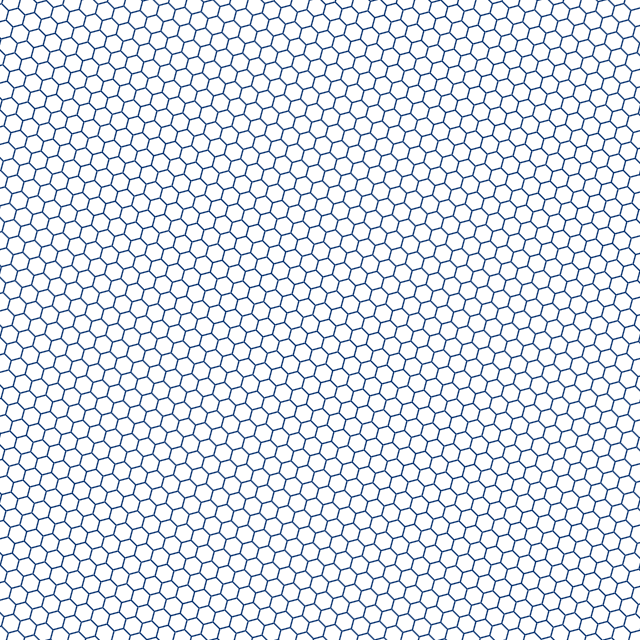
This pattern is drawn by a WebGL 1 fragment shader. Its source:

```glsl
precision highp float;
// Tilted honeycomb mesh of thin navy lines on white.

uniform vec2 u_resolution;

#define CELLS_ACROSS 37.8               // cell pitches per canvas width
#define TILT 0.2618                     // clockwise tilt, radians
#define CELL_ANCHOR vec2(0.4436, 0.6467) // centre of one cell, canvas units
#define LINE_WIDTH 0.078                // in cell pitches
#define SOFTNESS 1.15                   // smoothing footprint, in pixels
#define LINE_COLOR vec3(0.0, 0.17, 0.42)
#define PAPER_COLOR vec3(1.0)

const float SQRT3 = 1.7320508;

vec2 rotate(vec2 p, float angle) {
  float c = cos(angle), s = sin(angle);
  return vec2(c * p.x - s * p.y, s * p.x + c * p.y);
}

// Offset from the nearest centre of a hexagonal lattice with unit pitch.
vec2 hexCell(vec2 p) {
  vec2 period = vec2(1.0, SQRT3);
  vec2 a = mod(p + 0.5 * period, period) - 0.5 * period;
  vec2 b = mod(p, period) - 0.5 * period;
  return dot(a, a) < dot(b, b) ? a : b;
}

// Distance from a point inside a cell to its border.
float borderDistance(vec2 cell) {
  vec2 q = abs(cell);
  return 0.5 - max(q.x, dot(q, vec2(0.5, 0.5 * SQRT3)));
}

// Share of a footprint, centred at distance d, that the line covers.
float lineCoverage(float d, float halfWidth, float footprint) {
  float high = min(d + 0.5 * footprint, halfWidth);
  float low = max(d - 0.5 * footprint, -halfWidth);
  return clamp((high - low) / footprint, 0.0, 1.0);
}

void main() {
  float canvas = min(u_resolution.x, u_resolution.y);
  vec2 p = gl_FragCoord.xy / canvas - CELL_ANCHOR;
  vec2 grid = rotate(p, TILT) * CELLS_ACROSS;

  float footprint = SOFTNESS * CELLS_ACROSS / canvas;
  float d = borderDistance(hexCell(grid));
  float ink = lineCoverage(d, 0.5 * LINE_WIDTH, footprint);

  gl_FragColor = vec4(mix(PAPER_COLOR, LINE_COLOR, ink), 1.0);
}
```
